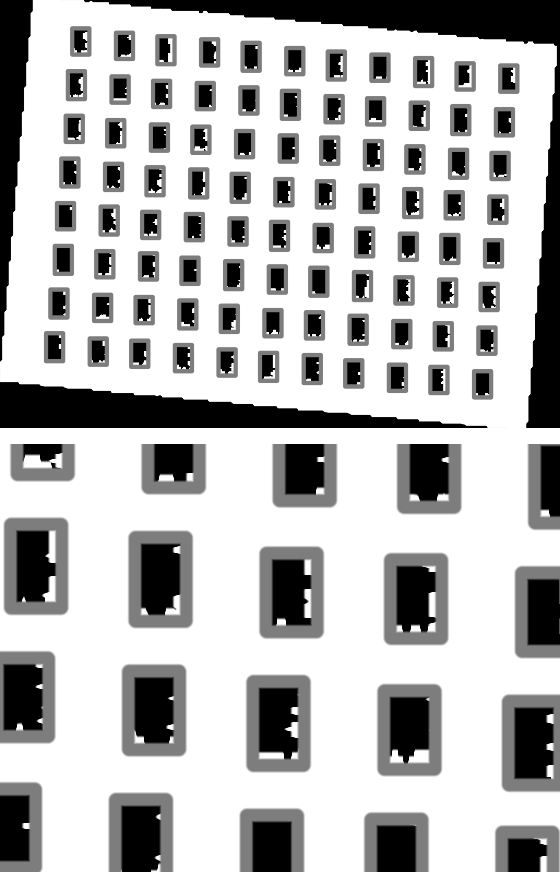
Top, the full canvas; bottom, a detail of the centre.
Write a WebGL 2 fragment shader that draws this pattern.

```glsl
#version 300 es
precision highp float;

uniform vec2 u_resolution;
out vec4 fragColor;

float hash(vec2 p) {
    vec3 h = fract(p.xyx * vec3(0.1031, 0.103, 0.0973));
    h += dot(h, h.yzx + 33.33);
    return fract((h.x + h.y) * h.z);
}

vec2 gradient(vec2 p) {
    float angle = 6.2832 * hash(p);
    return vec2(cos(angle), sin(angle));
}

float gradientNoise(vec2 p) {
    vec2 i = floor(p), f = p - i;
    vec2 u = f * f * (3.0 - 2.0 * f);
    vec2 e = vec2(1, 0);
    return mix(mix(dot(gradient(i), f), dot(gradient(i + e), f - e), u.x),
               mix(dot(gradient(i + e.yx), f - e.yx), dot(gradient(i + 1.0), f - 1.0), u.x), u.y);
}

float boxDistance(vec2 p, vec2 halfSize, float radius) {
    vec2 d = abs(p) - halfSize + radius;
    return length(max(d, 0.0)) + min(max(d.x, d.y), 0.0) - radius;
}

// Staircase of whole grains with softened risers
float stairs(float t) {
    return floor(t) + smoothstep(0.44, 0.56, fract(t));
}

float fill(float d, float soft) {
    return 1.0 - smoothstep(-soft, soft, d);
}

// Tilted sheet with stepped, slightly ragged borders
float sheetDistance(vec2 p) {
    float fray = 0.7 * gradientNoise(vec2(p.x * 0.3, 4.5));
    float top = stairs(199.1 - 0.093 * p.x + fray);
    float bottom = stairs(21.3 - 0.093 * p.x + 0.4 * fray);
    float left = stairs(-2.2 + 0.0877 * p.y);
    float right = stairs(241.3 + 0.0798 * p.y);
    return max(max(p.y - top, bottom - p.y), max(left - p.x, p.x - right));
}

// Ragged inset of a core edge: -1 hides it under the frame, 1 and more expose paper
float dent(float along, float lean, vec2 seed) {
    float n = gradientNoise(vec2(along * 0.45 + seed.x, seed.y)) + lean;
    return -1.0 + 2.0 * smoothstep(-0.06, 0.06, n) + smoothstep(0.34, 0.42, n);
}

void main() {
    // The canvas is 196 grains high
    float grain = 196.0 / u_resolution.y;
    vec2 p = gl_FragCoord.xy * grain;
    float soft = max(0.25, 0.6 * grain);

    // Skewed lattice, 11 across and 8 down, centres snapped to whole grains
    mat2 lattice = mat2(19.57, -1.7, 1.667, 19.95);
    vec2 origin = vec2(25.33, 37.0);
    vec2 id = clamp(round(inverse(lattice) * (p - origin)), vec2(0), vec2(10, 7));
    vec2 q = p - round(origin + lattice * id);

    // Frame and opening, some a little taller
    vec2 halfSize = vec2(4.9, 7.0 + 0.4 * step(0.6, hash(id + 17.0)));
    vec2 opening = halfSize - vec2(1.95, 2.0);
    float frame = fill(boxDistance(q, halfSize, 1.1), soft);
    float hole = fill(boxDistance(q, opening, 0.0), soft);

    // Dark core, worn along its right and lower edges
    vec2 seed = vec2(id.x * 7.3 + 0.4, id.y * 5.7 + id.x * 3.1 + 0.45);
    float rightLean = mix(-0.34, 0.26, hash(id + 3.0));
    float lowerLean = mix(-0.25, 0.2, hash(id + 41.0)) + 0.08 * abs(q.x) - 0.12;
    float rightEdge = opening.x - dent(q.y, rightLean, seed);
    float lowerEdge = -opening.y + dent(q.x, lowerLean, seed + 60.3);
    float core = fill(max(q.x - rightEdge, lowerEdge - q.y), soft);

    vec3 paper = vec3(1), ink = vec3(0), frameGray = vec3(0.49);
    vec3 color = mix(ink, paper, fill(sheetDistance(p), soft));
    color = mix(color, frameGray, frame);
    color = mix(color, mix(paper, ink, core), hole);
    fragColor = vec4(color, 1.0);
}
```
